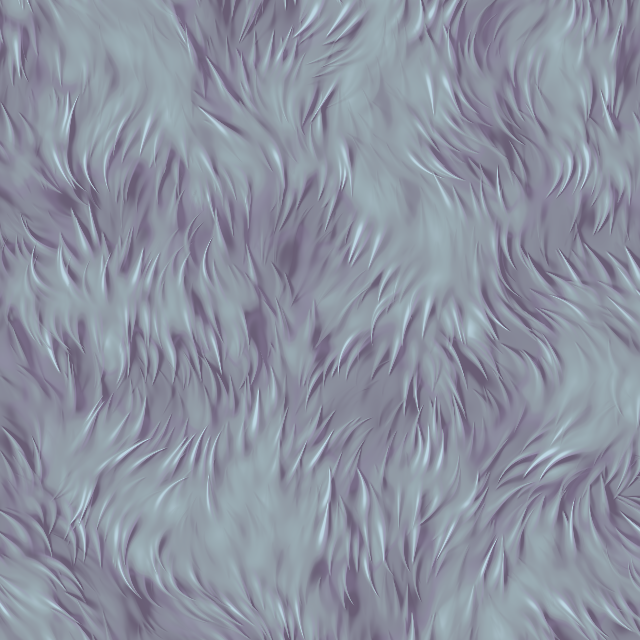
Write a three.js fragment shader that draws this texture.

```glsl
// Soft painted fur: pale green patches on grey violet ground, with feathered edges.
// A flow field steers blurred streaks and scattered, curved, tapered tufts;
// each tuft carries the tone at its root out over the darker ground.

#define PATCH_SCALE 4.6
#define FLOW_SCALE 4.2
#define FLOW_SWING 2.4
#define STREAK_SCALE 21.0
#define STREAK_AMOUNT 0.62
#define TUFT_CELL vec2(0.027, 0.058)
#define TUFT_REACH 0.055
#define TUFT_WIDTH 0.0100
#define GLOSS 0.45
#define SHADOW 0.33
#define RIM 0.85

varying vec2 vUv;

vec2 hash2(vec2 p) {
  vec3 h = fract(vec3(p.xyx) * vec3(0.1031, 0.1030, 0.0973));
  h += dot(h, h.yzx + 33.33);
  return fract((h.xx + h.yz) * h.zy);
}

float cornerSlope(vec2 cell, vec2 f, vec2 corner) {
  return dot(hash2(cell + corner) * 2.0 - 1.0, f - corner);
}

// Gradient noise, about -0.7 to 0.7
float noise(vec2 p) {
  vec2 i = floor(p), f = fract(p);
  vec2 u = f * f * f * (f * (f * 6.0 - 15.0) + 10.0);
  float low = mix(cornerSlope(i, f, vec2(0.0)), cornerSlope(i, f, vec2(1.0, 0.0)), u.x);
  float high = mix(cornerSlope(i, f, vec2(0.0, 1.0)), cornerSlope(i, f, vec2(1.0)), u.x);
  return mix(low, high, u.y);
}

// Large pale patches: 0 is ground, 1 is patch
float patchMask(vec2 p) {
  float n = noise(p * PATCH_SCALE + 3.7) + 0.55 * noise(p * PATCH_SCALE * 2.3 + 17.0);
  return smoothstep(-0.22, 0.22, n);
}

float patchTone(float mask) {
  return 0.33 + 0.29 * mask;
}

// Mostly upright growth direction
vec2 flowDir(vec2 p) {
  float a = clamp(FLOW_SWING * noise(p * FLOW_SCALE + 41.3), -1.0, 1.0);
  return vec2(sin(a), cos(a));
}

// Noise smeared along the flow
float streaks(vec2 p, vec2 dir) {
  float sum = 0.0;
  for (int k = -3; k <= 3; k++)
    sum += noise((p + dir * float(k) * 0.009) * STREAK_SCALE);
  return sum / 7.0;
}

// Lays one layer of tufts over paint, where x is tone and y is violet rim
vec2 addTufts(vec2 paint, vec2 p, float seed) {
  vec2 home = floor(p / TUFT_CELL);
  for (int j = 1; j >= -1; j--)
  for (int i = -2; i <= 2; i++) {
    vec2 cell = home + vec2(float(i), float(j));
    vec2 rnd = hash2(cell + seed);
    vec2 center = (cell + rnd) * TUFT_CELL;
    vec2 q = p - center;
    float reach = TUFT_REACH * (0.6 + 0.4 * rnd.y);
    if (dot(q, q) > reach * reach * 1.3) continue;

    // Tip points from the pale side to the dark side
    vec2 dir = flowDir(center);
    vec2 side = vec2(dir.y, -dir.x);
    float drop = patchMask(center - dir * reach) - patchMask(center + dir * reach);
    if (drop < 0.0) dir = -dir;
    drop = abs(drop);

    // Curved local frame with a tapered width
    float v = dot(q, dir) / reach;
    float bend = 1.1 * noise(center * 6.0 + 9.0) + 0.3 * (rnd.x - 0.5);
    float x = dot(q, side) + bend * reach * (v * v - 0.3);
    float width = TUFT_WIDTH * (0.55 + 0.7 * rnd.x) * mix(1.0, 0.14, smoothstep(-0.5, 1.0, v));
    float s = x / width;
    if (abs(s) > 3.5) continue;

    // Soft on the lit flank, crisp where a bright ridge meets its shadow
    float fade = smoothstep(-1.0, 0.0, v) * (1.0 - smoothstep(0.8, 1.0, v));
    fade *= mix(0.34, 1.0, smoothstep(0.04, 0.4, drop)) * (0.45 + 0.55 * rnd.y);
    float body = fade * smoothstep(-1.6, -0.3, s) * (1.0 - smoothstep(0.65, 1.1, s));
    float gloss = exp(-3.5 * (s - 0.15) * (s - 0.15));
    float shade = exp(-1.1 * (s - 1.5) * (s - 1.5));
    float rim = smoothstep(0.3, 0.9, s) * smoothstep(0.15, 0.5, drop);

    float root = patchTone(patchMask(center - dir * reach * 0.7));
    paint.x -= SHADOW * shade * fade;
    paint = mix(paint, vec2(root + GLOSS * gloss * fade - 0.06, rim), body);
  }
  return paint;
}

// Tone ramp from violet shadow to pale blue gloss
vec3 furColor(float t) {
  vec3 c = mix(vec3(0.41, 0.37, 0.46), vec3(0.53, 0.54, 0.60), smoothstep(0.0, 0.34, t));
  c = mix(c, vec3(0.57, 0.61, 0.65), smoothstep(0.32, 0.50, t));
  c = mix(c, vec3(0.60, 0.67, 0.70), smoothstep(0.49, 0.68, t));
  return mix(c, vec3(0.74, 0.84, 0.89), smoothstep(0.65, 0.95, t));
}

void main() {
  vec2 dir = flowDir(vUv);
  float streak = streaks(vUv, dir);

  // Feathered patches with a dark margin and dark hollows
  float mask = patchMask(vUv + dir * streak * 0.12);
  float margin = smoothstep(0.0, 0.18, mask) * (1.0 - smoothstep(0.18, 0.6, mask));
  float hollow = smoothstep(0.12, 0.3, -streak);
  float tone = patchTone(mask) + STREAK_AMOUNT * streak - 0.13 * margin - 0.12 * hollow;
  vec2 paint = vec2(tone, 0.3 * margin);

  paint = addTufts(paint, vUv, 11.0);
  paint = addTufts(paint, vUv, 73.0);

  vec3 color = furColor(clamp(paint.x, 0.0, 1.0));
  color = mix(color, vec3(0.63, 0.58, 0.73), RIM * clamp(paint.y, 0.0, 1.0));
  gl_FragColor = vec4(color, 1.0);
}
```
